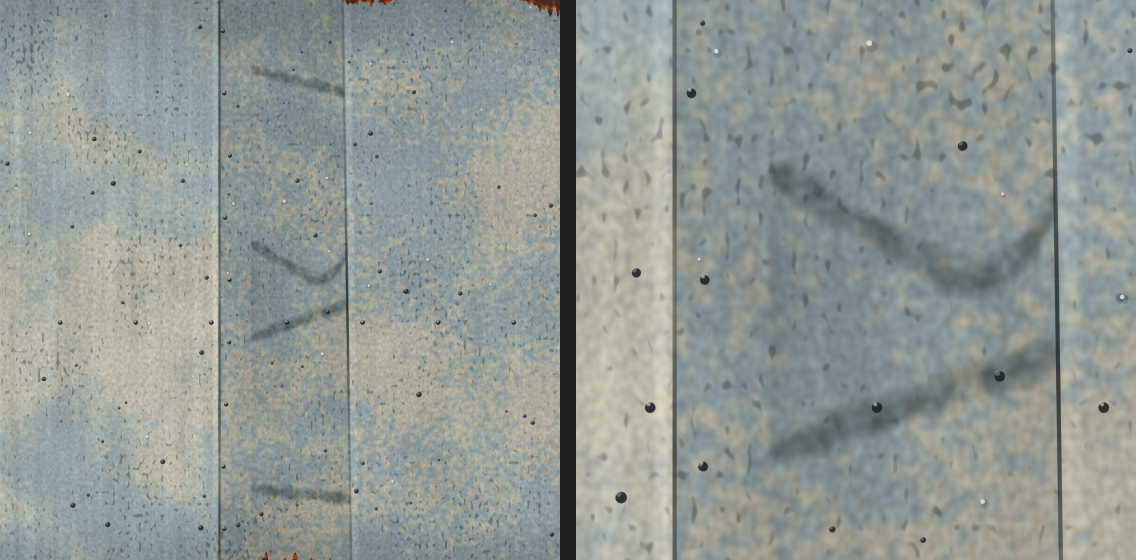
Left: the whole. Right: its middle third, enlarged.
Reproduce this texture procedurally as a Shadertoy shader.

```glsl
// Weathered galvanised sheet: three overlapping panels with blue and tan patina.
// Gradient noise gives mottling, streaks and grain; distance bands give the
// seams, sooty stains and rust, and jittered cells place rivets and holes.
#define BLUE_ZINC vec3(0.535, 0.595, 0.610)
#define TAN_ZINC vec3(0.685, 0.672, 0.610)
#define SOOT vec3(0.23, 0.26, 0.26)
#define RUST_DARK vec3(0.24, 0.12, 0.07)
#define RUST_BRIGHT vec3(0.58, 0.24, 0.08)
#define LEFT_SEAM 0.392
#define STAIN_LEFT 0.449
#define GRAIN 0.075
#define STREAKS 0.055
#define MOTTLE 0.50
#define STAIN_STRENGTH 0.62

vec2 hash2(vec2 p) {
    vec3 q = fract(p.xyx * vec3(0.1031, 0.1030, 0.0973));
    q += dot(q, q.yzx + 33.33);
    return fract((q.xx + q.yz) * q.zy);
}

float corner(vec2 cell, vec2 offset) {
    float angle = 6.2832 * hash2(cell + 37.0).x;
    return dot(vec2(cos(angle), sin(angle)), offset);
}

// Gradient noise, roughly -1 to 1
float noise(vec2 p) {
    vec2 i = floor(p), f = fract(p), e = vec2(1, 0);
    vec2 u = f * f * f * (f * (f * 6.0 - 15.0) + 10.0);
    float low = mix(corner(i, f), corner(i + e, f - e), u.x);
    float high = mix(corner(i + e.yx, f - e.yx), corner(i + 1.0, f - 1.0), u.x);
    return 1.5 * mix(low, high, u.y);
}

float fbm(vec2 p) {
    float sum = 0.0, amplitude = 0.6;
    for (int i = 0; i < 5; i++) {
        sum += amplitude * noise(p);
        p = mat2(1.6, 1.2, -1.2, 1.6) * p + 11.3;
        amplitude *= 0.55;
    }
    return sum;
}

float bell(float x, float centre, float width) {
    float d = (x - centre) / width;
    return exp(-d * d);
}

float line(float d, float width, float aa) {
    return 1.0 - smoothstep(width, width + aa, abs(d));
}

// Ragged horizontal band of soot around a given height
float stain(vec2 p, float height, float width) {
    float d = p.y - height + 0.005 * noise(p * 45.0);
    float body = 1.0 - smoothstep(0.15 * width, width, abs(d));
    return body * (0.75 + 0.45 * noise(p * vec2(65, 38)) + 0.25 * noise(p * 130.0));
}

// Scattered round marks: x = dark hole, y = pale glint
vec2 marks(vec2 p, float cells, float chance, float aa) {
    vec2 cell = floor(p * cells), h = hash2(cell + cells);
    vec2 pick = hash2(cell + 71.0);
    vec2 d = p - (cell + 0.15 + 0.7 * h) / cells;
    float radius = mix(0.0010, 0.0034, pick.y * pick.y);
    float present = step(pick.x, chance);
    float pale = step(pick.x, 0.25 * chance);
    float dark = line(length(d), radius, aa) * present * (1.0 - 0.8 * pale);
    float glint = line(length(d - vec2(-0.5, 0.7) * radius), 0.4 * radius, aa);
    return vec2(dark, glint * present * (0.3 + 0.6 * pale));
}

void mainImage(out vec4 fragColor, in vec2 fragCoord) {
    vec2 p = fragCoord / iResolution.xy;
    float aa = 1.5 / iResolution.y;
    float rightSeam = mix(0.627, 0.612, p.y);
    float left = 1.0 - smoothstep(-aa, aa, p.x - LEFT_SEAM);
    float right = smoothstep(-aa, aa, p.x - rightSeam);
    float middle = 1.0 - left - right;

    // Patina: broad warm zones broken into flakes
    float zone = left * (-0.28 + 0.75 * bell(p.y, 0.42, 0.19))
        + middle * (-0.18 + 0.3 * bell(p.y, 0.28, 0.2))
        + right * (-0.30 + 0.6 * bell(p.y, 0.32, 0.14)
        + 0.75 * bell(p.x, 1.0, 0.16) * bell(p.y, 0.72, 0.13));
    float flakes = noise(p * 85.0) + 0.6 * noise(p * 42.0 + 9.0);
    float warm = zone + 0.75 * fbm(p * vec2(5, 6)) + MOTTLE * flakes * mix(1.0, 0.4, left);
    vec3 color = mix(BLUE_ZINC, TAN_ZINC, smoothstep(-0.45, 0.45, warm));

    // Panel light, rain streaks, edge grime and fine grain
    float light = 1.0 + 0.06 * left - 0.06 * middle;
    float streak = noise(vec2(p.x * 48.0, p.y * 1.6)) + 0.6 * noise(vec2(p.x * 110.0, p.y * 3.0));
    light += STREAKS * streak * (0.45 + 0.55 * left);
    light += 0.07 * fbm(p * 7.0 + 20.0);
    light -= 0.13 * smoothstep(0.84, 1.0, p.y) + 0.10 * (1.0 - smoothstep(0.0, 0.09, p.y));
    light += GRAIN * (noise(p * vec2(210, 170)) + 0.7 * noise(p * 120.0 + 5.0));
    float pits = smoothstep(0.42, 0.85, noise(p * vec2(150, 95) + 40.0) + 0.5 * fbm(p * 6.0 + 3.0));
    color *= light * (1.0 - 0.25 * pits);

    // Sooty bands across the middle panel and their vertical edge
    float t = (p.x - STAIN_LEFT) / (rightSeam - STAIN_LEFT);
    float bend = max(t - 0.6, 0.0);
    float soot = max(stain(p, 0.877 - 0.042 * t, 0.014), stain(p, 0.127 - 0.018 * t, 0.015));
    soot = max(soot, stain(p, 0.565 - 0.10 * t + 0.5 * bend * bend, 0.016));
    soot = max(soot, stain(p, 0.398 + 0.058 * t, 0.017));
    float side = exp(-max(t, 0.0) * 18.0) * (0.12 + 0.45 * bell(p.y, 0.49, 0.07));
    soot = max(soot, side) * smoothstep(-0.02, 0.02, t) * middle;
    color = mix(color, SOOT, clamp(STAIN_STRENGTH * soot, 0.0, 0.85));

    // Overlap seams with pale lips
    float wear = 0.6 + 0.35 * noise(vec2(3.0, p.y * 9.0));
    float seam = line(p.x - LEFT_SEAM, 0.0008, aa) * wear;
    seam = max(seam, line(p.x - rightSeam, 0.0008, aa) * (0.3 + 0.6 * bell(p.y, 0.46, 0.14)));
    color += 0.05 * (line(p.x - LEFT_SEAM + 0.008, 0.002, 0.004) + line(p.x - rightSeam - 0.008, 0.003, 0.006));
    color = mix(color, SOOT * 0.75, seam);

    // Loose holes, a rivet column by the seam and a rivet row
    vec2 spots = max(marks(p, 13.0, 0.27, aa), marks(p + 0.31, 24.0, 0.06, aa));
    float along = floor(p.y * 9.0);
    vec2 column = p - vec2(LEFT_SEAM + 0.006 + 0.015 * hash2(vec2(along, 8)).x, (along + 0.5) / 9.0);
    vec2 row = vec2(mod(p.x - 0.04, 0.135) - 0.0675, p.y - 0.424);
    float rivet = max(line(length(column), 0.0024, aa), line(length(row), 0.0027, aa));
    float shine = max(line(length(column - vec2(-0.001, 0.002)), 0.0006, aa),
        line(length(row - vec2(-0.001, 0.002)), 0.0007, aa));
    color = mix(color, vec3(0.10, 0.11, 0.11), 0.85 * max(spots.x, rivet));
    color = mix(color, vec3(0.86, 0.89, 0.88), max(spots.y, 0.6 * shine));

    // Rust drips hanging from the top edge and creeping up the bottom
    float drip = noise(vec2(p.x * 75.0, 2.0)) + 0.5 * noise(vec2(p.x * 150.0, 6.0));
    float topZone = smoothstep(0.605, 0.62, p.x) * (1.0 - smoothstep(0.69, 0.73, p.x));
    float topDepth = topZone * (0.010 + 0.012 * drip) - 0.004;
    topDepth = max(topDepth, smoothstep(0.90, 1.0, p.x) * (0.027 + 0.024 * drip) - 0.004);
    float lowZone = smoothstep(0.42, 0.45, p.x) * (1.0 - smoothstep(0.59, 0.62, p.x));
    float lowDepth = lowZone * (0.004 + 0.024 * drip) - 0.006;
    float reach = max(topDepth - 1.0 + p.y, lowDepth - p.y) + 0.002 * noise(p * 140.0);
    vec3 rust = mix(RUST_BRIGHT, RUST_DARK, smoothstep(-0.3, 0.4, noise(p * 110.0) + 30.0 * reach));
    color = mix(color, rust, 0.9 * smoothstep(-0.001, 0.003, reach));

    fragColor = vec4(clamp(color, 0.0, 1.0), 1.0);
}
```
